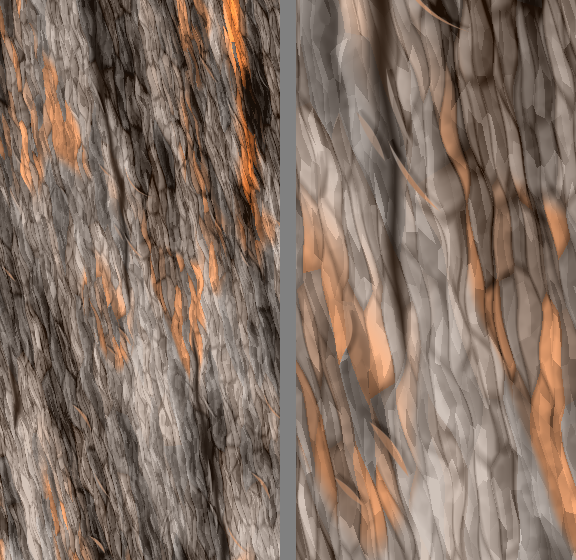
Left: the whole. Right: its middle third, enlarged.
Write a WebGL 2 fragment shader that draws this texture.

```glsl
#version 300 es
precision highp float;

uniform vec2 u_resolution;
out vec4 fragColor;

vec2 hash2(vec2 cell) {
    return fract(sin(vec2(dot(cell, vec2(127.1, 311.7)), dot(cell, vec2(269.5, 183.3)))) * 43758.55);
}

// Cellular noise: x = blended value, y = distance to cell edge, z = cell value, w = side of cell
vec4 cells(vec2 p) {
    vec2 base = floor(p);
    float nearest = 9.0, second = 9.0, value = 0.0, side = 0.0, sum = 0.0, weight = 0.0;
    for (int j = -1; j <= 1; j++) {
        for (int i = -1; i <= 1; i++) {
            vec2 cell = base + vec2(i, j);
            vec2 offset = p - cell - hash2(cell);
            float d = length(offset);
            float tone = hash2(cell + 71.0).x;
            float w = exp(-6.0 * d * d);
            sum += w * tone;
            weight += w;
            if (d < nearest) {
                second = nearest;
                nearest = d;
                value = tone;
                side = offset.x;
            } else {
                second = min(second, d);
            }
        }
    }
    return vec4(sum / weight, second - nearest, value, side);
}

// Loose curved splinters: x = body, y = shadow beside it, z = random tint
vec3 splinters(vec2 p, float pixel) {
    vec2 grid = vec2(9.0, 7.0);
    vec2 base = floor(p * grid);
    vec3 result = vec3(0.0);
    for (int j = -1; j <= 1; j++) {
        for (int i = -1; i <= 1; i++) {
            vec2 cell = base + vec2(i, j);
            vec2 shape = hash2(cell + 13.0);
            vec2 kind = hash2(cell + 37.0);
            vec2 rel = p - (cell + hash2(cell)) / grid;
            float angle = 0.25 + (shape.x - 0.5) * 1.1;
            vec2 dir = vec2(-sin(angle), cos(angle));
            float along = dot(rel, dir);
            float across = dot(rel, vec2(dir.y, -dir.x)) + (kind.y - 0.5) * 9.0 * along * along;
            float t = along / mix(0.02, 0.07, shape.y);
            float width = mix(0.002, 0.006, kind.y) * (1.0 - t * t);
            float present = step(0.52, kind.x);
            float body = present * smoothstep(pixel, -pixel, abs(across) - width);
            float shadow = present * smoothstep(0.005, -0.002, abs(across - 0.005) - width) * step(abs(t), 1.0);
            if (body > result.x) result.z = shape.x;
            result.xy = max(result.xy, vec2(body, shadow));
        }
    }
    return result;
}

// Long tapering fissures that lean with the grain
float fissures(vec2 p) {
    float dark = 0.0;
    for (int i = 0; i < 3; i++) {
        float n = float(i);
        vec2 centre = vec2(0.04 + 0.36 * n, mod(0.62 + 0.83 * n, 2.0));
        float t = (p.y - centre.y) / min(0.17 + 0.5 * n, 0.6);
        float wobble = 0.012 * sin(p.y * 7.0 + n * 2.0) + 0.004 * sin(p.y * 31.0 + n);
        float d = abs(p.x - centre.x + 0.13 * (p.y - centre.y) + wobble);
        float width = 0.017 * (1.0 - t * t) * (0.75 + 0.25 * sin(p.y * 17.0 + n * 4.0));
        dark = max(dark, smoothstep(width + 0.008, width * 0.3 - 0.004, d) * smoothstep(1.0, 0.8, abs(t)));
    }
    return dark;
}

void main() {
    vec2 p = gl_FragCoord.xy / u_resolution.x;
    float pixel = 0.8 / u_resolution.x;

    // Grain coordinates: leaning, bending and slightly frayed
    vec2 grain = p;
    grain.x += 0.2 * (p.y - 1.0) + 0.035 * sin(5.0 * p.x + 2.2 * p.y - 1.8);
    grain.x += 0.004 * sin(p.y * 23.0 + 2.0 * sin(p.x * 31.0)) + 0.0015 * sin(p.y * 67.0 + p.x * 45.0);

    vec4 broad = cells(grain * vec2(7.0, 2.0) + 3.0);
    vec4 strand = cells(grain * vec2(25.0, 4.5));
    vec4 fibre = cells(grain * vec2(58.0, 9.0) + 20.0);
    vec4 thread = cells(grain * vec2(118.0, 21.0) + 50.0);
    vec4 grit = cells(p * vec2(100.0, 75.0));

    // Weathered tone with relief and grooves
    float tone = 0.45 + 0.36 * (broad.x - 0.5) + 0.26 * (strand.x - 0.5) + 0.24 * (fibre.x - 0.5);
    tone += 0.2 * (thread.z - 0.5) + 0.07 * (grit.x - 0.5);
    tone -= 0.09 * strand.w + 0.08 * fibre.w;
    tone -= 0.15 * smoothstep(0.22, 0.0, fibre.y) * smoothstep(0.1, 0.7, strand.z);
    tone -= 0.17 * smoothstep(0.14, 0.0, strand.y) * smoothstep(0.8, 0.3, broad.x);

    // Torn gap filled with fresh inner bark
    float gapCentre = 0.88 - 0.08 * (p.y - 1.5) + 0.015 * sin(p.y * 9.0);
    float gap = smoothstep(0.065, 0.01, abs(p.x - gapCentre) + 0.03 * (fibre.x - 0.5)) * smoothstep(1.0, 1.3, p.y);
    tone -= gap * (0.24 - 0.34 * fibre.z * strand.x);

    float fissure = fissures(p + vec2(0.008 * (fibre.x - 0.5), 0.0));
    tone = mix(tone, 0.08 + 0.07 * thread.x, 0.92 * fissure);

    vec3 splinter = splinters(p, pixel);
    tone -= 0.13 * splinter.y * (1.0 - splinter.x);
    tone = mix(tone, 0.56 + 0.2 * (thread.z - 0.5), 0.75 * splinter.x);
    tone = clamp(tone, 0.06, 0.76);

    // Grey-brown wood, rust streaks and orange fibres
    vec3 colour = tone + vec3(0.05, 0.0, -0.035) * (0.65 + 0.7 * strand.z);
    float rust = smoothstep(0.56, 0.78, cells(grain * vec2(10.0, 3.0) + 90.0).x) * smoothstep(0.3, 0.75, fibre.z);
    rust = max(rust, 0.7 * splinter.x * smoothstep(0.72, 0.8, splinter.z));
    colour = mix(colour, tone * vec3(1.4, 0.92, 0.6), 0.85 * rust * (1.0 - fissure));
    colour = mix(colour, tone * vec3(1.65, 0.9, 0.42), gap * smoothstep(0.2, 0.6, fibre.z));

    fragColor = vec4(clamp(colour, 0.0, 1.0), 1.0);
}
```
